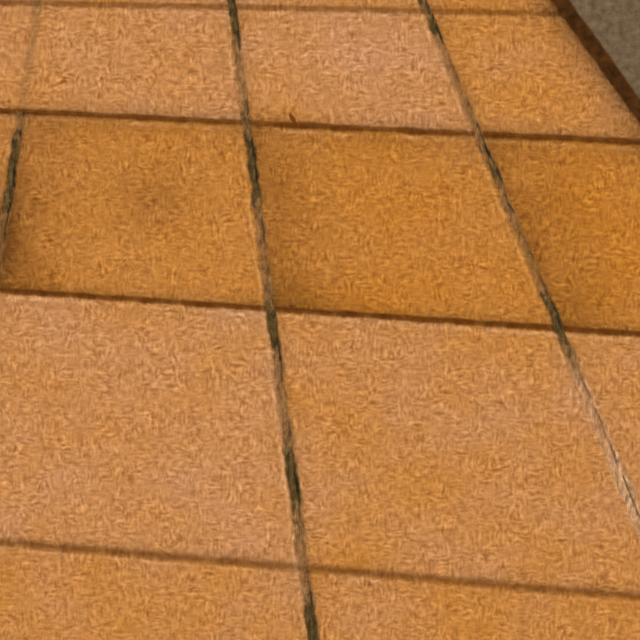
Reproduce this texture procedurally as a WebGL 2 fragment shader.

```glsl
#version 300 es
precision highp float;
// Worn terracotta floor tiles receding in perspective, with a grey skirting at the top right.
// Canvas points are mapped to tile coordinates (u across, v down); joints are distances to the
// nearest whole u or v, and gradient noise adds clay grain, stains and crumbling grout.
uniform vec2 u_resolution;
out vec4 fragColor;

vec2 hash2(vec2 p) {
    vec2 q = vec2(dot(p, vec2(127.1, 311.7)), dot(p, vec2(269.5, 183.3)));
    return fract(sin(q) * 43758.5) * 2.0 - 1.0;
}

float gradientNoise(vec2 p) {
    vec2 i = floor(p), f = fract(p);
    vec2 w = f * f * f * (f * (f * 6.0 - 15.0) + 10.0);
    vec2 e = vec2(1.0, 0.0);
    float a = dot(hash2(i), f), b = dot(hash2(i + e.xy), f - e.xy);
    float c = dot(hash2(i + e.yx), f - e.yx), d = dot(hash2(i + e.xx), f - e.xx);
    return mix(mix(a, b, w.x), mix(c, d, w.x), w.y);
}

float fbm(vec2 p) {
    float sum = 0.0, amp = 0.6;
    for (int i = 0; i < 4; i++) {
        sum += amp * gradientNoise(p);
        p = p * 2.03 + 17.3;
        amp *= 0.5;
    }
    return sum;
}

float blot(vec2 p, vec2 centre, vec2 radius) {
    vec2 q = (p - centre) / radius;
    return exp(-dot(q, q));
}

// Filled band of the given half width with a soft border
float band(float dist, float halfWidth, float soft) {
    return 1.0 - smoothstep(halfWidth - soft, halfWidth + soft, abs(dist));
}

// Perspective: joints fan out downwards and rows grow taller towards the viewer
vec2 tileCoords(vec2 p) {
    float u = (p.x - 0.361 - 0.129 * p.y) / (0.30 + 0.285 * p.y);
    float tilt = 0.02 + 0.07 * sqrt(max(p.y - 0.05 * p.x, 0.0));
    float depth = p.y - p.x * tilt - 0.004;
    float v = (sqrt(max(0.0128 + 0.224 * depth, 0.0)) - 0.113) / 0.112;
    return vec2(u, v);
}

vec3 clay(vec2 p, vec2 uv) {
    vec2 tile = floor(uv), f = fract(uv);
    float glazedRow = 1.0 - step(0.5, abs(tile.y - 1.0));
    float patches = fbm(p * vec2(6.0, 8.0) + tile * 3.7);

    // Pale matt clay, or the richer amber of the glazed row
    float amber = 0.32 + 0.06 * hash2(tile).x + 0.9 * patches;
    amber += 0.14 * step(2.5, tile.y) + 0.3 * step(0.5, tile.x) * step(tile.y, 0.5);
    amber += 0.16 * step(-0.5, tile.x) * step(1.5, tile.y);
    amber = mix(amber, 0.85 + 0.1 * tile.x + 0.5 * patches, glazedRow);
    vec3 col = mix(vec3(0.81, 0.57, 0.385), vec3(0.77, 0.485, 0.18), clamp(amber, 0.0, 1.1));

    // Smoky stains on the glazed row
    float stain = 0.42 * exp(-pow(f.x / 0.22, 2.0)) * (0.8 + 1.8 * patches);
    stain += 0.25 * exp(-f.y * 9.0) + 0.25 * blot(p, vec2(0.24, 0.31), vec2(0.06, 0.05));
    stain += 0.75 * blot(p, vec2(0.0, 0.35), vec2(0.03, 0.07));
    col = mix(col, vec3(0.45, 0.27, 0.11), clamp(stain * glazedRow, 0.0, 0.85));

    // Fine grain: short streaks that switch between lying flat and standing upright
    vec2 q = p + 0.004 * vec2(gradientNoise(p * 50.0), gradientNoise(p * 50.0 + 31.0));
    float turn = smoothstep(-0.12, 0.12, gradientNoise(p * 34.0 + 7.0));
    float streaks = mix(gradientNoise(q * vec2(85.0, 190.0)), gradientNoise(q * vec2(190.0, 85.0)), turn);
    float grain = 1.2 * streaks + 0.7 * gradientNoise(q * vec2(105.0, 120.0));
    grain += 0.5 * gradientNoise(q * 235.0 + 9.0);
    grain *= 1.0 + 0.9 * gradientNoise(p * 28.0);
    grain += 0.3 * gradientNoise(p * 42.0) + 0.2 * patches;
    return col * (0.972 + grain * vec3(0.20, 0.25, 0.33));
}

void main() {
    vec2 p = gl_FragCoord.xy / u_resolution;
    p.y = 1.0 - p.y; // measured downwards from the far edge
    float soft = 0.001 + 0.5 / u_resolution.y;
    vec2 uv = tileCoords(p);
    vec2 joint = floor(uv + 0.5);
    vec2 gap = (uv - joint) * vec2(0.29 + 0.275 * p.y, 0.113 + 0.112 * uv.y);
    vec3 col = clay(p, uv);
    float rough = fbm(p * vec2(85.0, 60.0));

    // Cross joints: soft shadow, continuous dark line, patchy bright lower lip
    float strength = max(1.0 - 0.35 * abs(joint.y - 1.6), 0.0);
    float nearRow = step(2.5, joint.y);
    float across = gap.y + 0.003 * fbm(p * vec2(22.0, 8.0)) + 0.0015 * rough;
    float chips = gradientNoise(p * vec2(34.0, 12.0) + 5.0);
    col *= 1.0 - 0.27 * strength * exp(-abs(across + 0.002) / 0.009);
    col += 0.11 * strength * (0.7 + 1.4 * chips) * exp(-pow((across - 0.010) / 0.0035, 2.0));
    float crack = band(across, 0.0042 + 0.0018 * chips + 0.0015 * nearRow, soft + 0.001 + 0.003 * nearRow);
    vec3 crackColor = vec3(0.36, 0.19, 0.05) * (1.0 + 0.6 * rough);
    col = mix(col, crackColor, crack * strength * clamp(0.92 + 0.5 * chips, 0.0, 1.0));

    // Receding joints: wider grout, alternately dark and worn pale
    float wobble = gap.x + 0.006 * fbm(p.yy * 19.0 + joint.x * 5.3) + 0.003 * rough;
    float crust = 0.5 * cos(6.283 * (p.y - 0.51) / 0.25) + 1.8 * fbm(vec2(joint.x * 7.3, p.y * 13.0));
    crust += 0.8 * rough - 0.3 * step(0.5, joint.x);
    vec3 grout = mix(vec3(0.53, 0.38, 0.23), vec3(0.34, 0.26, 0.145), smoothstep(-0.15, 0.4, crust));
    float bleached = step(0.5, joint.x) * smoothstep(0.55, 0.62, p.y);
    grout = mix(grout, vec3(0.82, 0.62, 0.45), bleached * 0.85);
    grout *= 1.0 + 0.9 * fbm(p * vec2(150.0, 70.0));
    float faint = step(joint.x, -0.5) * (1.0 - step(1.0, uv.y));
    float flake = gradientNoise(p * vec2(60.0, 32.0) + 3.0);
    float halfWidth = 0.0062 + 0.003 * p.y + 0.004 * flake + 0.002 * bleached;
    float seam = band(wobble, halfWidth, soft + 0.0008);
    col *= 1.0 - 0.22 * (1.0 - 0.7 * faint) * exp(-abs(wobble) / 0.009);
    col += 0.09 * (1.0 - faint) * (0.6 + 1.6 * flake) * exp(-pow((wobble + 0.013) / 0.003, 2.0));
    // Dark slit along one side of the grout
    float slit = band(wobble - 0.004, 0.0018, soft) * smoothstep(-0.15, 0.15, flake);
    grout *= 1.0 - 0.4 * slit;
    col = mix(col, grout, seam * (1.0 - 0.8 * faint) * clamp(0.9 + 0.5 * crust, 0.55, 1.0));

    // Small dark chip
    vec2 chip = p - vec2(0.457, 0.185);
    chip = vec2(chip.x - 0.6 * chip.y, chip.y + 0.6 * chip.x);
    col = mix(col, vec3(0.40, 0.21, 0.09), 0.85 * band(length(chip / vec2(0.5, 1.2)), 0.008, soft * 2.0));

    // Skirting above a dark gap
    float wall = (p.x - 0.859 - 0.72 * p.y) * 0.81 + 0.004 * fbm(p * 25.0);
    vec3 stone = vec3(0.44, 0.36, 0.265) * (1.0 + 0.45 * fbm(p * 90.0));
    vec3 gapColor = vec3(0.28, 0.165, 0.07) * (1.0 + 0.8 * fbm(p * 60.0));
    col *= 1.0 - 0.35 * exp(-max(-wall, 0.0) / 0.018);
    col = mix(col, gapColor, smoothstep(-soft, soft * 2.0, wall));
    col = mix(col, stone, smoothstep(0.021, 0.027, wall));
    fragColor = vec4(clamp(col, 0.0, 1.0), 1.0);
}
```
